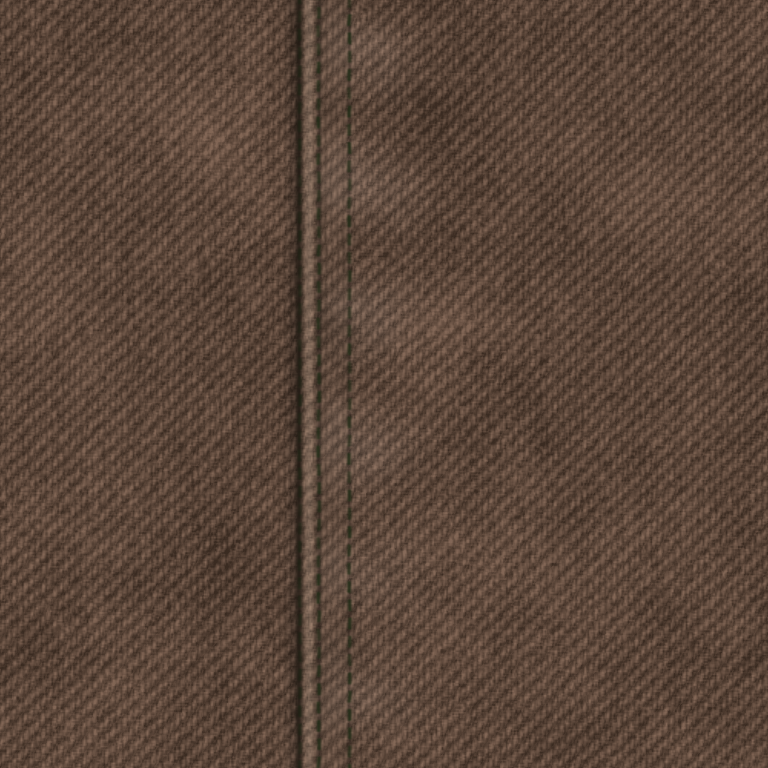
This texture is drawn by a three.js fragment shader. Its source:

```glsl
// Brown twill cloth with a raised vertical seam and two rows of dark green stitches.
// Upright warp yarns are stepped into diagonal ribs, then shaded by worn patches,
// fibre noise and a seam profile made of soft vertical bands.

varying vec2 vUv;

const float TAU = 6.2831853;

// Weave
const float YARNS = 132.0;       // warp yarns across
const float RIBS_ACROSS = 45.0;
const float RIBS_UP = 47.0;      // ribs along a vertical line
const float YARN_LEAN = 0.40;
const float RIB_CONTRAST = 0.26;
const float YARN_CONTRAST = 0.18;
const float FIBRE_CONTRAST = 0.42;

// Seam positions across
const float FOLD_X = 0.3895;
const float RIDGE_X = 0.4026;
const float STITCH_A_X = 0.4150;
const float STITCH_B_X = 0.4550;
const float STITCHES_UP = 42.0;
const float PUCKERS = 6.0;
const float PUCKER_STEP = 0.165;

// Colours
const vec3 CLOTH_DARK = vec3(0.250, 0.187, 0.147);
const vec3 CLOTH_LIGHT = vec3(0.475, 0.372, 0.310);
const vec3 WORN = vec3(0.500, 0.410, 0.355);
const vec3 RIDGE = vec3(0.570, 0.470, 0.400);
const vec3 SHADOW = vec3(0.125, 0.098, 0.072);
const vec3 THREAD = vec3(0.130, 0.180, 0.090);

float hash(vec2 p) {
  vec3 q = fract(vec3(p.xyx) * 0.1031);
  q += dot(q, q.yzx + 33.33);
  return fract((q.x + q.y) * q.z);
}

float noise(vec2 p) {
  vec2 i = floor(p), f = fract(p);
  f = f * f * (3.0 - 2.0 * f);
  return mix(mix(hash(i), hash(i + vec2(1.0, 0.0)), f.x),
             mix(hash(i + vec2(0.0, 1.0)), hash(i + 1.0), f.x), f.y);
}

float fbm(vec2 p) {
  float sum = 0.0, amp = 0.5;
  for (int i = 0; i < 4; i++) {
    sum += amp * noise(p);
    p = p * 2.03 + 17.3;
    amp *= 0.5;
  }
  return sum / 0.9375;
}

// Soft bell: a vertical band in one dimension, a patch in two
float band(float x, float centre, float width) {
  float d = (x - centre) / width;
  return exp(-d * d);
}

float patchAt(vec2 p, vec2 centre, vec2 size) {
  vec2 d = (p - centre) / size;
  return exp(-dot(d, d));
}

// Yarn brightness, centred near zero
float twill(vec2 p) {
  p += 0.0030 * (vec2(noise(p * 30.0), noise(p * 30.0 + 50.0)) - 0.5);
  float diagonal = p.y * RIBS_UP - p.x * RIBS_ACROSS;
  float yarn = p.x * YARNS - YARN_LEAN * (fract(diagonal) - 0.5);
  float id = floor(yarn);
  float stepped = p.y * RIBS_UP - (id + 0.5) * RIBS_ACROSS / YARNS;
  float rib = -0.45 * cos(TAU * stepped) - 0.55 * cos(TAU * diagonal);
  float roundness = -cos(TAU * yarn);
  float tone = hash(vec2(id, floor(stepped)) + 80.0) - 0.5;
  return RIB_CONTRAST * rib + YARN_CONTRAST * roundness * (0.7 + 0.3 * rib) + 0.18 * tone;
}

// Broad light and dark areas
float wear(vec2 p) {
  float w = 0.34 * (fbm(p * 7.0 + 4.0) - 0.5) + 0.26 * (fbm(p * 21.0) - 0.5);
  w += 0.18 * patchAt(p, vec2(0.29, 0.81), vec2(0.09, 0.11));
  w += 0.14 * patchAt(p, vec2(0.86, 0.74), vec2(0.08, 0.06));
  w += 0.12 * patchAt(p, vec2(0.06, 0.62), vec2(0.06, 0.08));
  w += 0.11 * patchAt(p, vec2(0.59, 0.58), vec2(0.06, 0.06));
  w -= 0.16 * patchAt(p, vec2(0.56, 0.86), vec2(0.06, 0.05));
  w -= 0.13 * patchAt(p, vec2(0.26, 0.73), vec2(0.07, 0.04));
  w -= 0.10 * patchAt(p, vec2(0.73, 0.46), vec2(0.11, 0.07));
  w -= 0.12 * patchAt(p, vec2(0.27, 0.26), vec2(0.07, 0.06));
  return w;
}

// Pale swellings where the seam gathers the cloth
float puckers(vec2 p) {
  vec2 q = p + 0.03 * (vec2(noise(p * 17.0), noise(p * 17.0 + 40.0)) - 0.5);
  float sum = 0.0;
  for (float i = 0.0; i < PUCKERS; i++) {
    float y = 0.09 + PUCKER_STEP * i + 0.025 * (hash(vec2(i, 3.0)) - 0.5);
    sum += patchAt(q, vec2(0.480, y), vec2(0.058, 0.048));
    sum += 0.9 * patchAt(q, vec2(0.437, y + 0.018), vec2(0.022, 0.040));
  }
  return sum * (0.5 + 0.9 * fbm(p * 16.0 + 9.0));
}

// Broken dashes along a vertical row
float stitchRow(vec2 p, float x, float offset) {
  float t = p.y * STITCHES_UP + offset;
  float dash = 1.0 - smoothstep(0.24, 0.40, abs(fract(t) - 0.5));
  float sway = 0.0020 * (noise(vec2(p.y * 60.0, offset)) - 0.5);
  return band(p.x, x + sway, 0.0025) * dash * (0.55 + 0.45 * hash(vec2(floor(t), offset * 10.0)));
}

void main() {
  vec2 p = vUv;
  float fibres = noise(p * vec2(500.0, 230.0)) + noise(p * vec2(210.0, 500.0) + 31.0) - 1.0;
  float weave = twill(p);

  // Cloth and its worn areas
  float shade = 0.48 + weave + wear(p) + FIBRE_CONTRAST * fibres;
  vec3 col = mix(CLOTH_DARK, CLOTH_LIGHT, clamp(shade, -0.1, 1.15));
  col = mix(col, WORN * (0.94 + 0.5 * weave + 0.15 * fibres), clamp(0.45 * puckers(p), 0.0, 0.6));

  // Flattened strip between the stitch rows
  float strip = smoothstep(0.411, 0.417, p.x) * (1.0 - smoothstep(0.449, 0.457, p.x));
  col = mix(col, vec3(0.390, 0.312, 0.262) * (1.0 + 0.5 * weave + 0.30 * wear(p)), 0.25 * strip);

  // Fold shadow and rounded ridge
  col *= 1.0 - 0.20 * band(p.x, FOLD_X - 0.005, 0.010);
  float frayed = 0.70 + 0.25 * noise(p * vec2(200.0, 110.0));
  col = mix(col, SHADOW, frayed * band(p.x, FOLD_X, 0.0040));
  float beads = 0.5 - 0.5 * cos(TAU * (p.y * RIBS_UP - 0.4 * p.x * RIBS_ACROSS));
  vec3 ridge = RIDGE * (0.84 + 0.09 * beads + 0.16 * weave + 0.16 * fibres);
  col = mix(col, ridge, 0.85 * band(p.x, RIDGE_X, 0.0070));

  // Creases and thread
  col *= 1.0 - 0.28 * band(p.x, STITCH_A_X, 0.0036) - 0.18 * band(p.x, STITCH_B_X, 0.0034);
  col = mix(col, THREAD, 0.80 * stitchRow(p, STITCH_A_X, 0.2));
  col = mix(col, THREAD, 0.85 * stitchRow(p, STITCH_B_X, 0.6));
  col = mix(col, THREAD * 0.8, 0.60 * stitchRow(p, FOLD_X + 0.001, 0.4));

  gl_FragColor = vec4(col, 1.0);
}
```
